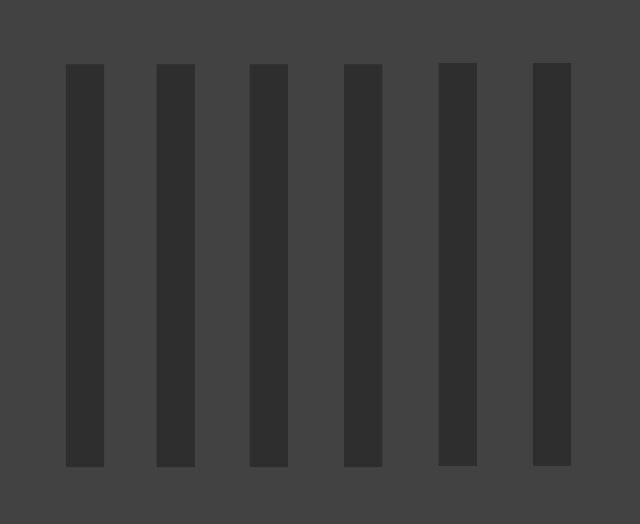
A Shadertoy shader for this pattern:

```glsl
const vec3 GROUND_COLOR = vec3(0.26);
const vec3 BAR_COLOR = vec3(0.18);

// Lengths are fractions of the canvas width (x) and height (y).
const int BAR_COUNT = 6;
const float FIRST_X = 0.1328;
const float LAST_X = 0.8626;
const float CENTER_Y = 0.4930;
const vec2 BAR_HALF_SIZE = vec2(0.0299, 0.3845);

// Uneven spacing, and a small lift of the rightmost bars.
const float DRIFT = 0.0313;
const float DRIFT_FALLOFF = 0.0293;
const int FIRST_LIFTED_BAR = 4;
const float LIFT = 0.0023;

vec2 barCenter(int index) {
    float t = float(index) / float(BAR_COUNT - 1);
    float drift = t * (1.0 - t) * (DRIFT - DRIFT_FALLOFF * t);
    float lift = index >= FIRST_LIFTED_BAR ? LIFT : 0.0;
    return vec2(mix(FIRST_X, LAST_X, t) - drift, CENTER_Y + lift);
}

// Antialiased coverage of an upright rectangle.
float boxCoverage(vec2 offset, vec2 halfSize, vec2 pixel) {
    vec2 edge = clamp((halfSize - abs(offset)) / pixel + 0.5, 0.0, 1.0);
    return edge.x * edge.y;
}

void mainImage(out vec4 fragColor, in vec2 fragCoord) {
    vec2 pixel = 1.0 / iResolution.xy;
    vec2 uv = fragCoord * pixel;

    // Row of vertical bars
    float bars = 0.0;
    for (int i = 0; i < BAR_COUNT; i++) {
        bars = max(bars, boxCoverage(uv - barCenter(i), BAR_HALF_SIZE, pixel));
    }

    fragColor = vec4(mix(GROUND_COLOR, BAR_COLOR, bars), 1.0);
}
```
